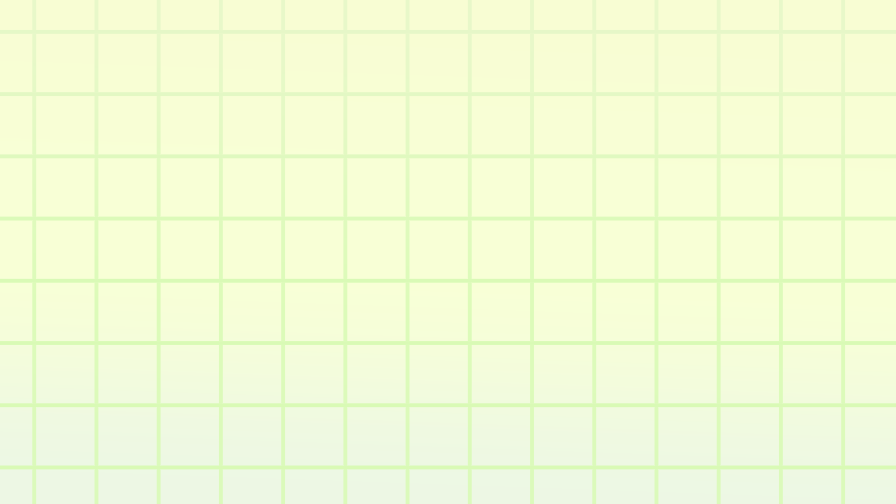
Reproduce this pattern procedurally as a Shadertoy shader.

```glsl
// Pale lime square grid over a soft vertical wash.
// Lines are distances to a repeated lattice; the wash cools towards the
// lower left, while the lines fade towards the upper right.

#define PITCH       0.12346              // cell size, in canvas heights
#define ORIGIN      vec2(0.0679, 0.0725) // one lattice crossing
#define LINE_WIDTH  0.0077
#define TILT        0.035                // slant of the wash
#define PAPER_TOP   vec3(0.973, 0.992, 0.828)
#define PAPER_MID   vec3(0.972, 1.000, 0.840)
#define PAPER_LOW   vec3(0.928, 0.970, 0.895)
#define LINE_FAINT  vec3(0.902, 0.970, 0.785)
#define LINE_STRONG vec3(0.850, 0.982, 0.710)
#define COLUMN_FADE 0.12                 // columns are a little paler than rows

// Distance to the nearest column line (x) and row line (y).
vec2 latticeDistance(vec2 p) {
    vec2 cell = (p - ORIGIN) / PITCH;
    return abs(fract(cell + 0.5) - 0.5) * PITCH;
}

// Background wash, warm above and cool below.
vec3 paperColor(vec2 p) {
    float height = p.y + TILT * (p.x - 0.9);
    vec3 wash = mix(PAPER_MID, PAPER_TOP, smoothstep(0.55, 1.0, height));
    return mix(wash, PAPER_LOW, 1.0 - smoothstep(0.0, 0.46, height));
}

// Line ink, strongest in the lower half.
vec3 inkColor(vec2 p) {
    float fade = smoothstep(0.35, 1.0, p.y + TILT * (p.x - 0.9));
    return mix(LINE_STRONG, LINE_FAINT, fade);
}

void mainImage(out vec4 fragColor, in vec2 fragCoord) {
    vec2 p = fragCoord / iResolution.y;
    float pixel = 1.0 / iResolution.y;

    // Antialiased coverage of both line families
    vec2 edge = 0.5 * LINE_WIDTH - latticeDistance(p);
    vec2 coverage = clamp(edge / pixel + 0.5, 0.0, 1.0);
    float ink = max(coverage.x * (1.0 - COLUMN_FADE), coverage.y);

    fragColor = vec4(mix(paperColor(p), inkColor(p), ink), 1.0);
}
```
